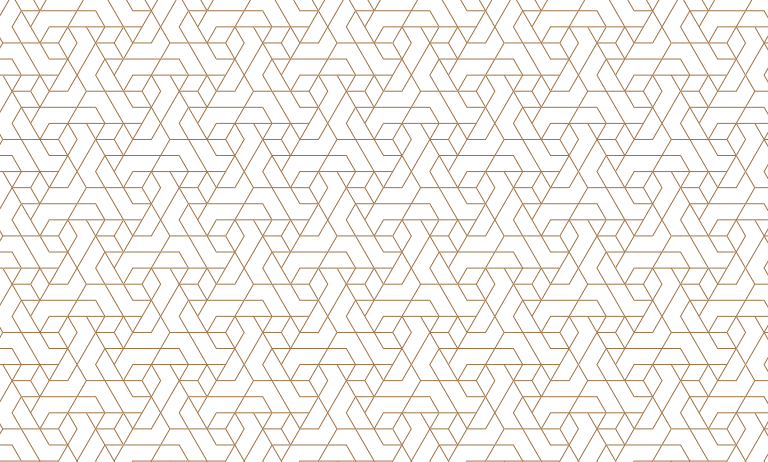
A WebGL 2 fragment shader for this pattern:

```glsl
#version 300 es
precision highp float;

uniform vec2 u_resolution;
out vec4 fragColor;

#define REPEAT_WIDTH 0.2176
#define LINE_WIDTH 0.00118
#define ROSETTE_CENTER vec2(-0.0249, 0.0564)
#define LINE_COLOR vec3(0.59, 0.40, 0.20)
#define PAPER_COLOR vec3(1.0)

const float ROOT3 = 1.7320508;
// Lattice of rosettes: a rectangle in half grid sides, plus its centre.
const vec2 CELL = vec2(18.0, 6.0 * ROOT3);

// Horizontal strokes around a rosette: middle column, row, half length.
const vec3 STROKES[6] = vec3[6](
    vec3(-1.0, 0.0, 1.0),    // spoke of the rosette
    vec3(-2.0, -1.0, 5.0),   // long side of the triangle
    vec3(3.0, 1.0, 4.0),     // band edge
    vec3(-6.0, 3.0, 1.0),    // hooked end of the band
    vec3(-6.0, 1.0, 1.0),    // side of the hexagon
    vec3(-9.0, 0.0, 3.0)     // arm between hexagon and star
);

vec2 wrapToCell(vec2 p) {
    return p - CELL * floor(p / CELL + 0.5);
}

float strokeDistance(vec2 p, float halfLength) {
    return length(vec2(max(abs(p.x) - halfLength, 0.0), p.y));
}

float latticeDistance(vec2 p) {
    const mat2 thirdTurn = mat2(-0.5, 0.5 * ROOT3, -0.5 * ROOT3, -0.5);
    float nearest = 1e3;
    // Three turns give every stroke its two slanted partners.
    for (int turn = 0; turn < 3; turn++) {
        for (int i = 0; i < 6; i++) {
            vec3 stroke = STROKES[i];
            vec2 q = p - vec2(stroke.x, stroke.y * ROOT3);
            nearest = min(nearest, strokeDistance(wrapToCell(q), stroke.z));
            nearest = min(nearest, strokeDistance(wrapToCell(q + 0.5 * CELL), stroke.z));
        }
        p = thirdTurn * p;
    }
    return nearest;
}

// Share of a pixel covered by a line, also when thinner than the pixel.
float lineCoverage(float dist, float width, float pixel) {
    float inner = max(dist - 0.5 * pixel, -0.5 * width);
    float outer = min(dist + 0.5 * pixel, 0.5 * width);
    return clamp((outer - inner) / pixel, 0.0, 1.0);
}

void main() {
    vec2 canvas = (gl_FragCoord.xy - 0.5 * u_resolution) / u_resolution.x;
    float unit = REPEAT_WIDTH / CELL.x;

    // Grid rows count downwards.
    vec2 p = (canvas - ROSETTE_CENTER) * vec2(1.0, -1.0) / unit;
    float dist = latticeDistance(p) * unit;

    float ink = lineCoverage(dist, LINE_WIDTH, 1.0 / u_resolution.x);
    fragColor = vec4(mix(PAPER_COLOR, LINE_COLOR, ink), 1.0);
}
```
